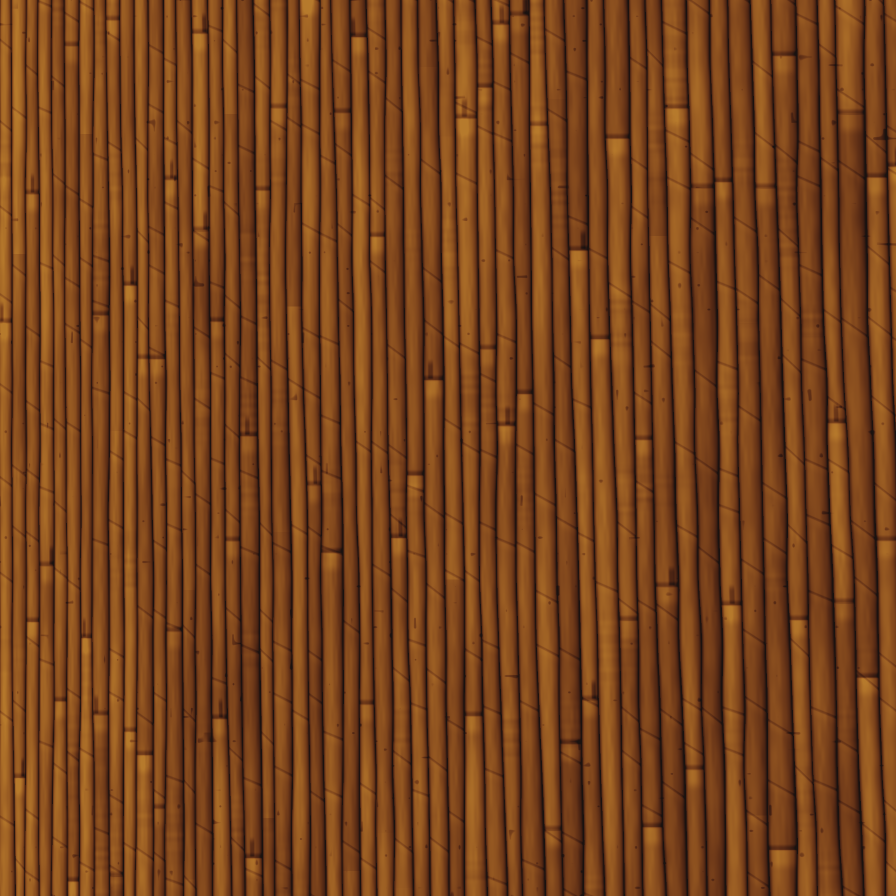
A WebGL 2 fragment shader for this texture:

```glsl
#version 300 es
precision highp float;
// A wall of about 51 upright reed canes, thin at the left and thicker at the right.
// A logarithmic warp numbers the canes; each gets wavering edges, a rounded shade,
// butted stalk ends, slanting leaf-sheath lines, fibre grain and specks.
uniform vec2 u_resolution;
out vec4 fragColor;

float hash(vec2 p) {
    vec3 q = fract(vec3(p.xyx) * 0.1031);
    q += dot(q, q.yzx + 33.33);
    return fract((q.x + q.y) * q.z);
}

float noise(vec2 p) {
    vec2 i = floor(p), f = fract(p);
    f = f * f * (3.0 - 2.0 * f);
    return mix(mix(hash(i), hash(i + vec2(1, 0)), f.x),
               mix(hash(i + vec2(0, 1)), hash(i + vec2(1, 1)), f.x), f.y);
}

// Left border of a cane, in cane numbers, wavering with height
float caneEdge(float id, float y) {
    float slow = noise(vec2(id * 7.0 + 3.5, y * 3.0 + 20.0)) - 0.5;
    float quick = noise(vec2(id * 5.0 + 60.5, y * 14.0)) - 0.5;
    return id + 0.42 * slow + 0.12 * quick;
}

// Ramp from shadow brown to golden straw
vec3 reedColor(float t) {
    t = clamp(t, -0.35, 1.08);
    return vec3(0.25, 0.12, 0.07) + t * (vec3(0.43, 0.19, 0.04) + t * vec3(0.0, 0.13, 0.05));
}

vec3 reedWall(vec2 p) {
    // Canes lean to the right as they descend, more so at the right
    float x = p.x - 0.03 * p.x * (0.5 - p.y);
    float c = 85.3 * log(1.0 + 0.818 * max(x, -0.1));
    float width = (11.0 + 9.0 * x) / 768.0;

    // Find the cane and the position across it
    float id = floor(c);
    if (c < caneEdge(id, p.y)) id -= 1.0;
    else if (c >= caneEdge(id + 1.0, p.y)) id += 1.0;
    float left = caneEdge(id, p.y), right = caneEdge(id + 1.0, p.y);
    float v = 2.0 * (c - left) / (right - left) - 1.0;

    // Stalks butted end to end, with jittered joints
    float along = p.y * 1.9 + 10.0 * hash(vec2(id, 4.0));
    float cell = floor(along);
    float joint = cell + 0.15 + 0.7 * hash(vec2(id, cell + 40.0));
    float stalk = cell + step(joint, along);
    float above = (along - joint) / 1.9;
    float tone = hash(vec2(id + 9.0, stalk + 70.0)) - 0.5;
    float jointKind = hash(vec2(id + 31.0, cell + 15.0));

    // Rounded cane lit from the left, dark gaps between
    float bulge = sqrt(max(1.0 - v * v, 0.0));
    float t = 0.88 * (0.94 * bulge - 0.34 * v) - 0.11;
    t -= 0.25 * smoothstep(0.72, 1.0, abs(v));
    t += 0.3 * tone * bulge;

    // Uneven light over the wall and stains along each cane
    t += 0.14 * (0.45 - p.x) + 0.08 * (p.y - 0.5);
    t += 0.18 * (noise(p * vec2(3.0, 2.5) + 5.0) - 0.5);
    t += 0.24 * (noise(vec2(id * 3.0 + 0.5, p.y * 9.0)) - 0.5);

    // Pale cap below a joint, thin shadow and split above it
    float cap = smoothstep(-0.025, -0.012, above) * (1.0 - smoothstep(-0.002, 0.0, above));
    t += 0.2 * cap * bulge * step(0.3, jointKind);
    float shadow = smoothstep(-0.001, 0.001, above) * (1.0 - smoothstep(0.002, 0.007, above));
    t -= 0.34 * shadow * step(0.3, jointKind);
    float split = smoothstep(0.0, 0.003, above) * (1.0 - smoothstep(0.015, 0.025, above));
    split *= 1.0 - smoothstep(0.12, 0.35, abs(v - 1.4 * (hash(vec2(id, 8.0)) - 0.5)));
    t -= 0.4 * split * step(0.72, jointKind);

    // Sheath edges wind downward to the right
    float slant = 0.35 + 0.5 * hash(vec2(id, 55.0));
    float wrap = (p.y + slant * width * 0.5 * v) * 11.0 + 7.0 * hash(vec2(id, 21.0));
    float turn = floor(wrap);
    float offset = (wrap - turn - 0.2 - 0.6 * hash(vec2(id, turn + 90.0))) / 11.0;
    float present = step(0.36, hash(vec2(id + 17.0, turn + 11.0)));
    t -= 0.24 * present * (1.0 - smoothstep(0.0004, 0.0024, abs(offset)));
    t += 0.06 * present * smoothstep(-0.012, -0.003, offset) * (1.0 - step(0.0, offset));

    // Fibre grain, faint cross rings and dark specks
    t += 0.12 * (noise(vec2(c * 7.0, p.y * 45.0)) - 0.5);
    float ringed = smoothstep(0.68, 0.85, noise(vec2(id * 3.0 + 80.5, p.y * 11.0)));
    t += 0.14 * ringed * (noise(vec2(id * 4.0, p.y * 190.0)) - 0.5);
    t -= 0.35 * smoothstep(0.93, 0.99, noise(vec2(c * 2.2 + 30.0, p.y * 110.0)));
    return reedColor(t);
}

void main() {
    // Four samples per pixel smooth every edge
    vec3 color = vec3(0.0);
    for (int i = 0; i < 4; i++) {
        vec2 nudge = 0.5 * vec2(i % 2, i / 2) - 0.25;
        color += 0.25 * reedWall((gl_FragCoord.xy + nudge) / u_resolution);
    }
    fragColor = vec4(color, 1.0);
}
```
